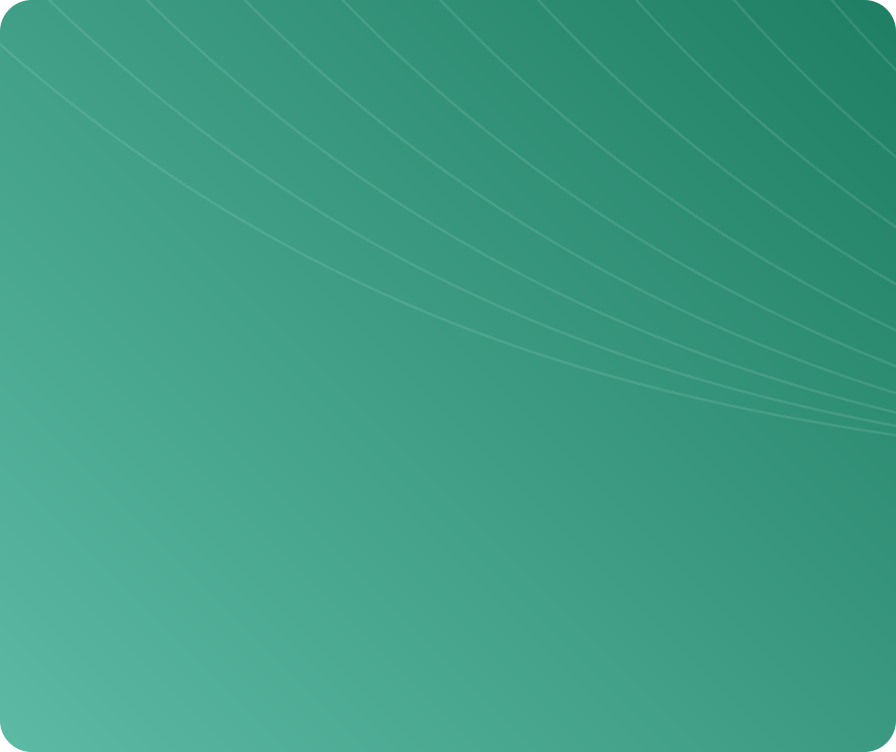
Write a Shadertoy shader that draws this background.

```glsl
// A rounded green card with a diagonal gradient and a fan of thin pale curves.

const float CARD_WIDTH = 3.0;        // the canvas is three units wide
const float CORNER_RADIUS = 0.106;
const float LINE_HALF_WIDTH = 0.0043;
const float LINE_OPACITY = 0.1;
const int LINE_COUNT = 10;

const vec3 MINT = vec3(0.361, 0.729, 0.647);
const vec3 JADE = vec3(0.275, 0.647, 0.551);
const vec3 PINE = vec3(0.120, 0.497, 0.392);
const vec3 PAPER = vec3(1.0);

// Cubic polynomial with coefficients in rising order
float cubic(vec4 c, float t) {
    return c.x + t * (c.y + t * (c.z + t * c.w));
}

float cubicSlope(vec4 c, float t) {
    return c.y + t * (2.0 * c.z + 3.0 * t * c.w);
}

float roundedBox(vec2 p, vec2 halfSize, float radius) {
    vec2 d = abs(p) - halfSize + radius;
    return length(max(d, 0.0)) + min(max(d.x, d.y), 0.0) - radius;
}

// Coverage of a shape whose signed distance is d
float coverage(float d, float pixel) {
    return clamp(0.5 - d / pixel, 0.0, 1.0);
}

// Three-stop gradient from the lower left to the upper right
vec3 cardGradient(float t) {
    const float MIDDLE = 0.35;
    vec3 lower = mix(MINT, JADE, clamp(t / MIDDLE, 0.0, 1.0));
    return mix(lower, PINE, clamp((t - MIDDLE) / (1.0 - MIDDLE), 0.0, 1.0));
}

// Distance to one curve of the fan; p.y runs down from the top edge
float fanDistance(vec2 p, float index) {
    const vec4 DEPTH = vec4(0.1484, 0.8758, -0.1973, 0.01693);
    const vec4 SPACING = vec4(0.3242, -0.02023, 0.0043, -0.00477);

    // Newton steps find the curve parameter at this x
    float t = clamp(p.x - index * SPACING.x, -0.5, 3.1);
    float run = 1.0;
    for (int i = 0; i < 4; i++) {
        run = 1.0 + index * cubicSlope(SPACING, t);
        float error = t + index * cubic(SPACING, t) - p.x;
        t = clamp(t - error / run, -0.5, 3.1);
    }
    run = 1.0 + index * cubicSlope(SPACING, t);
    float slope = cubicSlope(DEPTH, t) / run;
    return abs(p.y - cubic(DEPTH, t)) / sqrt(1.0 + slope * slope);
}

void mainImage(out vec4 fragColor, in vec2 fragCoord) {
    float pixel = CARD_WIDTH / iResolution.x;
    vec2 size = iResolution.xy * pixel;
    vec2 p = fragCoord * pixel;

    // Diagonal gradient
    vec3 color = cardGradient((p.x + p.y) / (size.x + size.y));

    // Fan of curves
    vec2 fromTop = vec2(p.x, size.y - p.y);
    float lines = 0.0;
    for (int i = 0; i < LINE_COUNT; i++) {
        float d = fanDistance(fromTop, float(i)) - LINE_HALF_WIDTH;
        lines = max(lines, coverage(d, pixel));
    }
    color = mix(color, vec3(1.0), LINE_OPACITY * lines);

    // Rounded corners
    float card = roundedBox(p - 0.5 * size, 0.5 * size, CORNER_RADIUS);
    fragColor = vec4(mix(PAPER, color, coverage(card, pixel)), 1.0);
}
```
